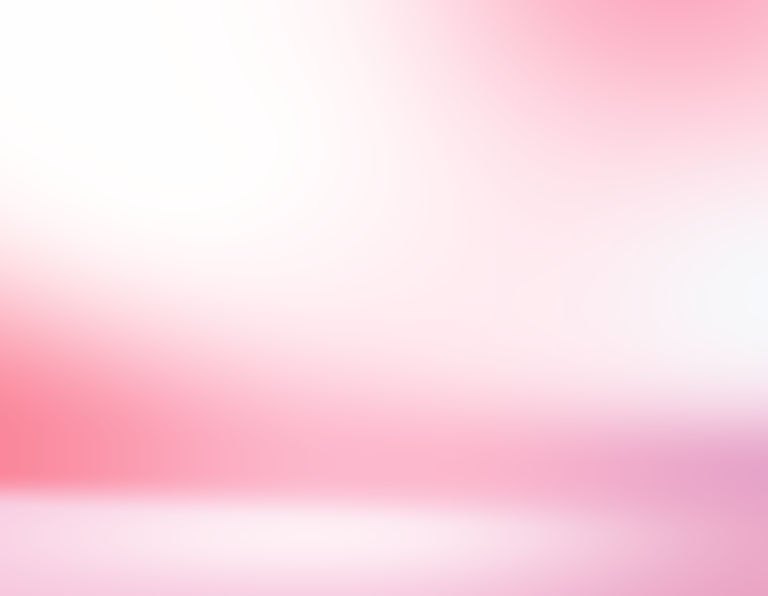
Give the GLSL for this background, as a Shadertoy shader.

```glsl
// Soft pink studio backdrop: blurred wall glows above a pale, glossy floor.

#define HORIZON 0.21                 // height where the wall meets the floor
#define WHITE_SPOT vec2(0.10, 0.95)  // centre of the white light
#define ROSE_SPOT vec2(0.88, 1.08)   // centre of the upper rose glow
#define PEARL_SPOT vec2(1.03, 0.50)  // centre of the cool side light
#define SHEEN_SPOT vec2(0.40, 0.10)  // centre of the floor reflection

const vec3 WHITE  = vec3(1.000, 0.998, 0.996);
const vec3 BLUSH  = vec3(1.000, 0.925, 0.945);
const vec3 ROSE   = vec3(0.985, 0.660, 0.750);
const vec3 PEARL  = vec3(0.965, 0.975, 0.985);
const vec3 CORAL  = vec3(0.980, 0.510, 0.590);
const vec3 PINK   = vec3(0.990, 0.720, 0.800);
const vec3 ORCHID = vec3(0.900, 0.640, 0.790);
const vec3 LILAC  = vec3(0.965, 0.765, 0.860);
const vec3 MAUVE  = vec3(0.915, 0.635, 0.765);
const vec3 SHEEN  = vec3(0.995, 0.940, 0.960);

// Elliptical Gaussian light, 1 at its centre
float glow(vec2 p, vec2 centre, vec2 radius) {
    vec2 d = (p - centre) / radius;
    return exp(-dot(d, d));
}

// Warm band resting on the horizon, tall at the left and thin at the right
vec4 horizonBand(vec2 p) {
    float taper = (1.0 - p.x) * (1.0 - p.x);
    float height = max(p.y - HORIZON - 0.06 * taper, 0.0);
    float spread = mix(0.107, 0.245, taper);
    vec3 tint = mix(CORAL, PINK, smoothstep(-0.10, 0.45, p.x));
    tint = mix(tint, ORCHID, smoothstep(0.55, 1.05, p.x));
    return vec4(tint, exp(-pow(height / spread, 2.0)));
}

vec3 wall(vec2 p) {
    float falloff = length((p - WHITE_SPOT) * vec2(1.0, 1.1));
    vec3 colour = mix(WHITE, BLUSH, smoothstep(0.30, 0.75, falloff));
    colour = mix(colour, ROSE, glow(p, ROSE_SPOT, vec2(0.31, 0.30)));
    colour = mix(colour, PEARL, glow(p, PEARL_SPOT, vec2(0.22, 0.20)));
    vec4 band = horizonBand(p);
    return mix(colour, band.rgb, band.a);
}

vec3 ground(vec2 p) {
    vec3 colour = mix(LILAC, MAUVE, smoothstep(0.45, 1.0, p.x));
    return mix(colour, SHEEN, glow(p, SHEEN_SPOT, vec2(0.40, 0.09)));
}

void mainImage(out vec4 fragColor, in vec2 fragCoord) {
    vec2 uv = fragCoord / iResolution.xy;

    // The horizon blurs more towards the right
    float blurEnd = mix(0.145, 0.09, uv.x);
    float wallMask = smoothstep(blurEnd, HORIZON, uv.y);
    fragColor = vec4(mix(ground(uv), wall(uv), wallMask), 1.0);
}
```
